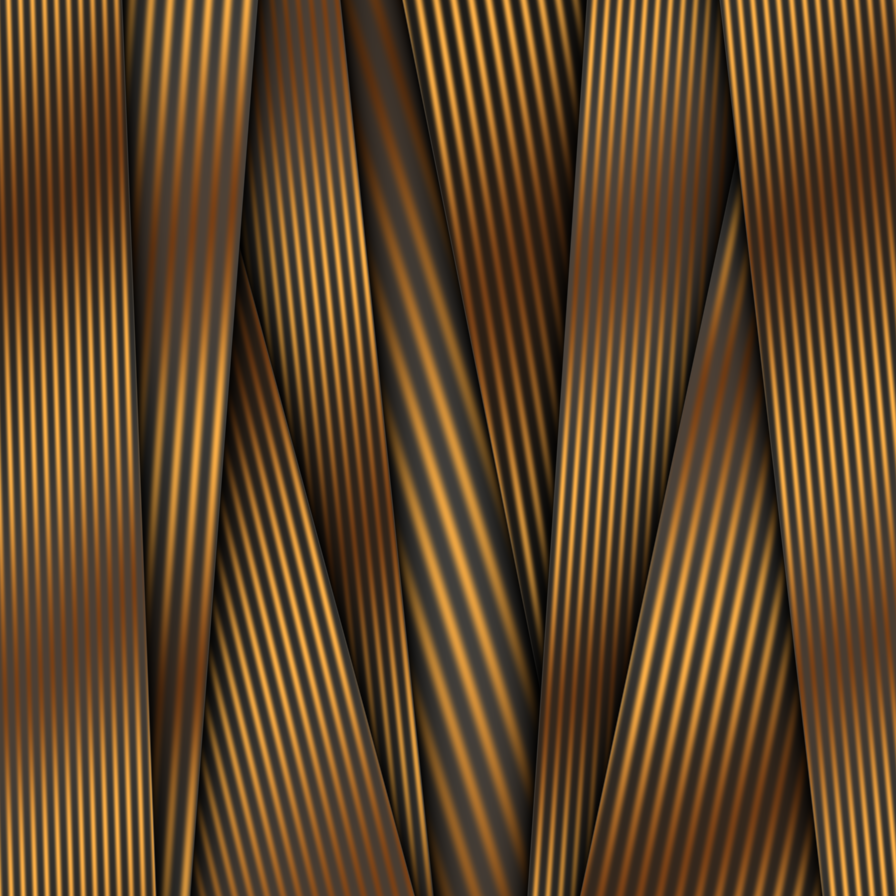
Give the GLSL for this background, as a WebGL 1 fragment shader.

```glsl
precision highp float;
// Overlapping slanted ribbons with metallic gold pinstripes and soft drop shadows.

uniform vec2 u_resolution;

#define GOLD vec3(0.99, 0.69, 0.28)
#define BROWN vec3(0.47, 0.25, 0.085)
#define GAP_LIGHT vec3(0.265, 0.26, 0.25)
#define GAP_DARK vec3(0.10, 0.092, 0.08)
#define SHADOW_WIDTH 0.018
#define SHADOW_DEPTH 0.93
#define RIM_WIDTH 0.0022
#define SHEEN_TILT 0.65
#define SHEEN_WOBBLE 0.04
#define STRIPE_SHARPNESS 1.75

const float TAU = 6.2831853;

vec2 hashGradient(vec2 cell) {
  float angle = TAU * fract(sin(dot(cell, vec2(127.1, 311.7))) * 43758.5);
  return vec2(cos(angle), sin(angle));
}

float gradientNoise(vec2 p) {
  vec2 i = floor(p), f = fract(p);
  vec2 w = f * f * f * (f * (f * 6.0 - 15.0) + 10.0);
  vec2 e = vec2(1.0, 0.0);
  float a = dot(hashGradient(i), f);
  float b = dot(hashGradient(i + e.xy), f - e.xy);
  float c = dot(hashGradient(i + e.yx), f - e.yx);
  float d = dot(hashGradient(i + e.xx), f - e.xx);
  return mix(mix(a, b, w.x), mix(c, d, w.x), w.y);
}

// Here p.y runs downward from the top edge.
// stripe: x at top, slope, spacing
// sheen: brightest height, wave length, gap lightness, gap swing
vec3 ribbon(vec2 p, vec3 stripe, vec4 sheen) {
  float across = p.x - stripe.x - stripe.y * p.y;
  float line = 0.5 + 0.5 * cos(TAU * across / stripe.z);
  line = pow(line, STRIPE_SHARPNESS);

  float height = p.y + SHEEN_TILT * across;
  height += SHEEN_WOBBLE * gradientNoise(p * vec2(5.0, 4.0) + stripe.x * 40.0);
  float phase = TAU * (height - sheen.x) / sheen.y;
  float shine = pow(0.5 + 0.5 * cos(phase), 0.85);
  float lightness = clamp(sheen.z + sheen.w * sin(0.5 * phase), 0.0, 1.0);

  vec3 gap = mix(GAP_DARK, GAP_LIGHT, lightness);
  gap = mix(gap, BROWN, 0.2 * (1.0 - shine));
  vec3 metal = mix(BROWN, GOLD, shine);
  return mix(gap, metal, line);
}

// Lays a ribbon over one side of a slanted edge and shades what lies below.
// edge: x at top, slope, side covered (1 right, -1 left)
vec3 overlay(vec3 below, vec2 p, vec3 edge, vec3 stripe, vec4 sheen) {
  float inside = edge.z * (p.x - edge.x - edge.y * p.y);
  inside /= sqrt(1.0 + edge.y * edge.y);
  float pixel = 1.0 / min(u_resolution.x, u_resolution.y);
  float shadow = exp(-max(-inside, 0.0) / SHADOW_WIDTH);
  vec3 shaded = below * (1.0 - SHADOW_DEPTH * shadow);

  vec3 surface = ribbon(p, stripe, sheen);
  float rim = 1.0 - smoothstep(0.0, RIM_WIDTH, inside);
  surface = mix(surface, GAP_LIGHT, 0.6 * rim);
  return mix(shaded, surface, smoothstep(-pixel, pixel, inside));
}

void main() {
  vec2 p = gl_FragCoord.xy / u_resolution;
  p.y = 1.0 - p.y;

  // Broad twisted ribbon at the bottom of the stack
  vec3 color = ribbon(p, vec3(0.386, 0.31, 0.033), vec4(0.56, 0.95, 1.0, 0.0));

  // Middle ribbons
  color = overlay(color, p, vec3(0.449, 0.20, 1.0),
    vec3(0.487, 0.165, 0.0195), vec4(0.65, 0.62, 0.10, 0.10));
  color = overlay(color, p, vec3(0.380, 0.104, -1.0),
    vec3(0.347, 0.104, 0.0145), vec4(0.31, 0.56, 0.60, -0.45));
  color = overlay(color, p, vec3(0.193, 0.27, -1.0),
    vec3(0.184, 0.24, 0.018), vec4(0.69, 0.62, 0.50, 0.35));
  color = overlay(color, p, vec3(0.655, -0.0664, 1.0),
    vec3(0.678, -0.0664, 0.0141), vec4(0.55, 0.50, 0.65, -0.42));
  color = overlay(color, p, vec3(0.859, -0.2116, 1.0),
    vec3(0.870, -0.20, 0.022), vec4(0.73, 0.55, 0.65, -0.42));

  // Outer ribbons on top
  color = overlay(color, p, vec3(0.288, -0.0755, -1.0),
    vec3(0.276, -0.07, 0.0215), vec4(0.49, 0.53, 0.75, -0.25));
  color = overlay(color, p, vec3(0.1365, 0.038, -1.0),
    vec3(0.130, 0.03, 0.0134), vec4(0.41, 0.50, 0.55, 0.38));
  color = overlay(color, p, vec3(0.803, 0.115, 1.0),
    vec3(0.811, 0.09, 0.0145), vec4(0.53, 0.50, 0.50, 0.32));

  gl_FragColor = vec4(color, 1.0);
}
```
